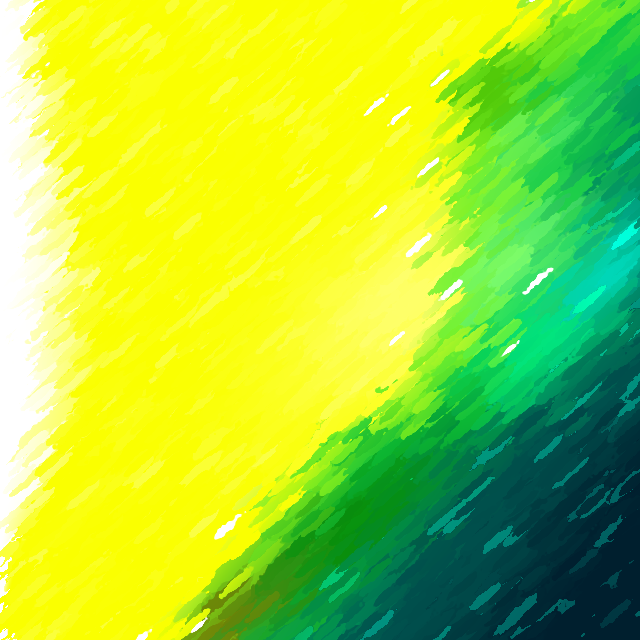
This background is drawn by a WebGL 1 fragment shader. Its source:

```glsl
precision highp float;
uniform vec2 u_resolution;

const vec2 DIR = vec2(0.743, 0.669);          // direction of the brush
const vec2 LONG_STROKE = vec2(0.17, 0.040);
const vec2 SHORT_STROKE = vec2(0.050, 0.013);
const vec2 FLECK_CELL = vec2(0.105, 0.042);
const float LAYERS = 6.0;
const float COVERAGE = 0.62;
const float SCATTER = 0.045;
const float ROUGHNESS = 0.65;

const vec3 WHITE = vec3(1.0);
const vec3 YELLOW = vec3(0.98, 1.0, 0.0);
const vec3 CREAM = vec3(1.0, 1.0, 0.46);
const vec3 LIME = vec3(0.47, 0.94, 0.14);
const vec3 GREEN = vec3(0.06, 0.78, 0.26);
const vec3 SEA = vec3(0.0, 0.57, 0.36);
const vec3 DEEP = vec3(0.0, 0.31, 0.30);
const vec3 NIGHT = vec3(0.0, 0.12, 0.18);
const vec3 LEAF = vec3(0.50, 1.0, 0.48);
const vec3 MINT = vec3(0.0, 0.95, 0.52);
const vec3 TURQUOISE = vec3(0.0, 0.87, 0.76);
const vec3 FOREST = vec3(0.02, 0.54, 0.02);
const vec3 MOSS = vec3(0.30, 0.77, 0.02);
const vec3 OLIVE = vec3(0.48, 0.45, 0.0);

float hash(vec2 p) {
  return fract(sin(dot(p, vec2(127.1, 311.7))) * 43758.5);
}

vec2 hash2(vec2 p) {
  return vec2(hash(p), hash(p + 41.3));
}

float noise(vec2 p) {
  vec2 i = floor(p), f = fract(p);
  f = f * f * (3.0 - 2.0 * f);
  return mix(mix(hash(i), hash(i + vec2(1.0, 0.0)), f.x),
             mix(hash(i + vec2(0.0, 1.0)), hash(i + 1.0), f.x), f.y);
}

vec2 toStroke(vec2 p) {
  return vec2(dot(p, DIR), dot(p, vec2(-DIR.y, DIR.x)));
}

vec2 fromStroke(vec2 q) {
  return q.x * DIR + q.y * vec2(-DIR.y, DIR.x);
}

// Soft spot stretched along the brush direction
float glow(vec2 p, vec2 center, vec2 radius) {
  vec2 q = toStroke(p - center) / radius;
  return exp(-dot(q, q));
}

// Horizontal distance into the green side
float greenDepth(vec2 p) {
  float shore = 0.28 + 0.73 * clamp(p.y, -0.1, 0.33)
    + 0.10 * smoothstep(0.32, 0.37, p.y)
    + 0.09 * smoothstep(0.36, 0.50, p.y)
    + 0.17 * smoothstep(0.86, 1.0, p.y);
  return p.x - shore;
}

vec3 paint(vec2 p, float tone) {
  // Yellow field, cream middle and bright left edge
  vec3 color = YELLOW + vec3(0.0, 0.0, 0.28 * pow(tone, 5.0));
  color = mix(color, CREAM, 0.9 * glow(p, vec2(0.63, 0.53), vec2(0.22, 0.11)));
  float reach = 0.155 * smoothstep(0.06, 0.42, p.y)
    * (1.0 - 0.4 * smoothstep(0.6, 1.0, p.y)) + 0.001;
  color = mix(color, WHITE, 1.0 - smoothstep(0.25, 1.0, p.x / reach));

  // Green slope sinking into the dark corner
  float depth = greenDepth(p) * mix(1.15, 0.65, smoothstep(0.3, 0.95, p.y));
  depth += (tone - 0.5) * 0.06;
  color = mix(color, LIME, smoothstep(-0.03, 0.03, depth));
  color = mix(color, GREEN, smoothstep(0.04, 0.12, depth));
  color = mix(color, SEA, smoothstep(0.12, 0.23, depth));
  color = mix(color, DEEP, smoothstep(0.21, 0.36, depth));
  color = mix(color, NIGHT, smoothstep(0.36, 0.68, depth));

  // Local tints on the green side
  float inside = smoothstep(-0.02, 0.04, depth);
  color = mix(color, LEAF, 0.8 * inside * glow(p, vec2(0.80, 0.59), vec2(0.12, 0.06)));
  color = mix(color, LEAF, 0.5 * inside * glow(p, vec2(0.85, 0.79), vec2(0.12, 0.04)));
  color = mix(color, MINT, 0.85 * inside * glow(p, vec2(0.85, 0.46), vec2(0.12, 0.06)));
  color = mix(color, TURQUOISE, 0.9 * inside * glow(p, vec2(0.96, 0.59), vec2(0.11, 0.05)));
  color = mix(color, MOSS, 0.9 * inside * glow(p, vec2(0.77, 0.87), vec2(0.11, 0.05)));
  color = mix(color, FOREST, 0.9 * inside * glow(p, vec2(0.54, 0.17), vec2(0.24, 0.06)));
  color = mix(color, OLIVE, 0.8 * inside * glow(p, vec2(0.35, 0.03), vec2(0.13, 0.05)));
  float patchLight = smoothstep(0.88, 0.92, tone) * smoothstep(0.18, 0.26, depth);
  return mix(color, color + vec3(0.0, 0.26, 0.20), patchLight);
}

void main() {
  vec2 p = gl_FragCoord.xy / u_resolution;
  vec2 q = toStroke(p);
  float grain = noise(p * 190.0) * 0.5 + noise(p * 75.0) * 0.5 - 0.5;

  // Layered strokes choose where each spot takes its colour from
  float streak = noise(q * vec2(14.0, 60.0));
  vec3 dab = vec3(p + (streak - 0.5) * vec2(0.04, -0.04), streak);
  for (float layer = 0.0; layer < LAYERS; layer++) {
    vec2 size = mix(LONG_STROKE, SHORT_STROKE, layer / (LAYERS - 1.0));
    vec2 grid = q / size + layer * 7.31;
    for (float y = -1.0; y <= 1.0; y++) {
      for (float x = -1.0; x <= 1.0; x++) {
        vec2 cell = floor(grid) + vec2(x, y);
        vec2 seed = cell + layer * 17.0;
        vec2 center = cell + 0.5 + (hash2(seed) - 0.5) * 0.6;
        float shape = length((grid - center) / vec2(0.75, 0.6)) + grain * ROUGHNESS;
        float cover = (1.0 - smoothstep(0.85, 0.97, shape)) * step(hash(seed + 5.7), COVERAGE);
        vec2 source = mix(p, fromStroke((center - layer * 7.31) * size), 0.75);
        source += (hash2(seed + 9.2) - 0.5) * SCATTER;
        dab = mix(dab, vec3(source, hash(seed + 3.1)), cover);
      }
    }
  }
  vec3 color = paint(dab.xy, dab.z);

  // White flecks gather along the shore of the yellow field
  vec2 grid = q / FLECK_CELL;
  vec2 cell = floor(grid);
  vec2 center = cell + 0.5 + (hash2(cell + 2.6) - 0.5) * 0.3;
  float band = (greenDepth(fromStroke(center * FLECK_CELL)) + 0.05) / 0.08;
  float chance = 0.025 + 0.26 * exp(-band * band);
  vec2 radius = vec2(0.34, 0.17) * mix(0.5, 1.0, hash(cell + 8.4));
  float fleck = length((grid - center) / radius) + grain * 1.1;
  color = mix(color, WHITE, (1.0 - smoothstep(0.75, 0.95, fleck)) * step(hash(cell + 6.5), chance));

  gl_FragColor = vec4(clamp(color, 0.0, 1.0), 1.0);
}
```
